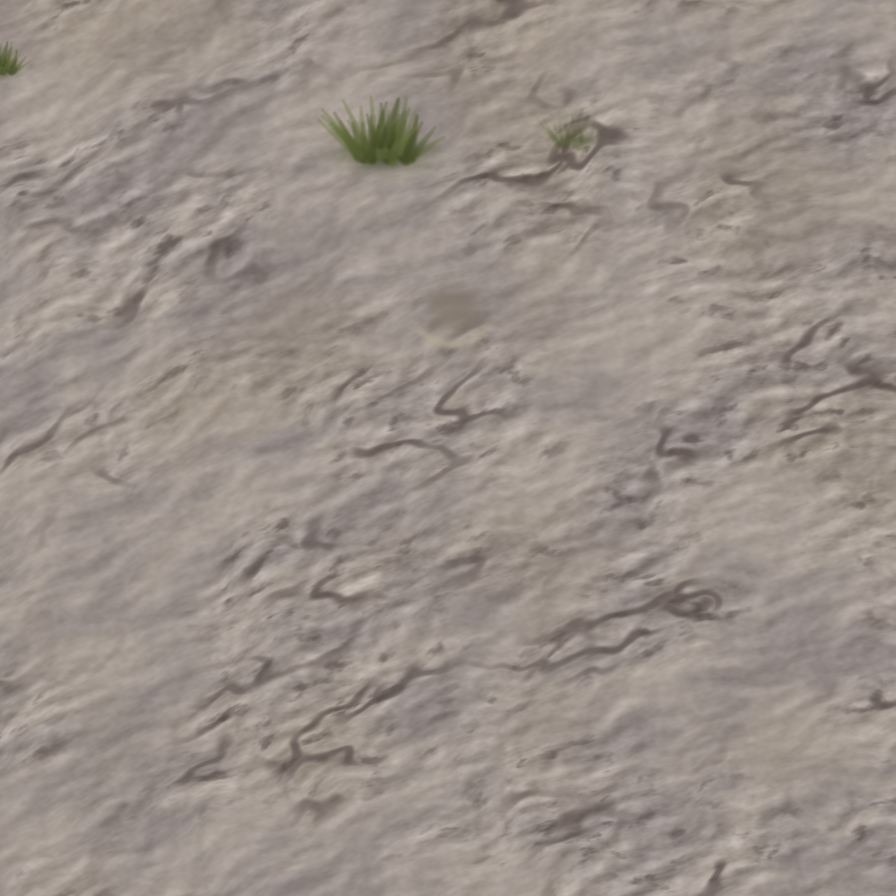
Give the GLSL for this texture, as a Shadertoy shader.

```glsl
#define GRAIN vec2(23.0, 50.0)
#define RELIEF 0.27
#define PIT_DEPTH 0.62
#define CRACK_DEPTH 0.68
#define BLADES 46
#define PALE_SOIL vec3(0.655, 0.615, 0.583)
#define GREY_SOIL vec3(0.570, 0.532, 0.518)
#define TAN_SOIL vec3(0.610, 0.555, 0.490)
#define DARK_SOIL vec3(0.320, 0.275, 0.260)
#define DARK_GRASS vec3(0.200, 0.230, 0.110)
#define LIGHT_GRASS vec3(0.460, 0.500, 0.290)

float hash(vec2 p) {
    p = fract(p * vec2(0.1031, 0.1137));
    p += dot(p, p.yx + 33.33);
    return fract((p.x + p.y) * p.x * 17.3);
}

vec2 gradient(vec2 cell) {
    float angle = 6.2832 * hash(cell + 57.0);
    return vec2(cos(angle), sin(angle));
}

float noise(vec2 p) {
    vec2 i = floor(p), f = p - i;
    vec2 u = f * f * f * (f * (f * 6.0 - 15.0) + 10.0);
    vec2 e = vec2(1.0, 0.0);
    float low = mix(dot(gradient(i), f), dot(gradient(i + e), f - e), u.x);
    float high = mix(dot(gradient(i + e.yx), f - e.yx), dot(gradient(i + 1.0), f - 1.0), u.x);
    return mix(low, high, u.y);
}

float fbm(vec2 p) {
    float sum = 0.0, amplitude = 0.5;
    for (int i = 0; i < 4; i++) {
        sum += amplitude * noise(p);
        p = p * 1.9 + vec2(17.3, 9.1);
        amplitude *= 0.52;
    }
    return sum;
}

// Thin broken lines along the zero contour of a noise field
float cracks(vec2 p, float seed) {
    float contour = abs(noise(p * vec2(8.0, 17.0) + seed) + 0.25 * noise(p * vec2(30.0, 44.0) + seed));
    float segments = smoothstep(0.08, 0.3, noise(p * vec2(7.0, 11.0) + seed * 2.0));
    return segments * (1.0 - smoothstep(0.02, 0.13, contour));
}

// Fan of tapered blades over a soft shadow
vec3 drawTuft(vec3 color, vec2 uv, vec2 root, float size, float opacity) {
    vec2 p = (uv - root) / size;
    if (length(p) > 2.5) return color;
    float shadow = exp(-dot(p * vec2(1.3, 3.2), p * vec2(1.3, 3.2)));
    color = mix(color, DARK_GRASS, 0.75 * shadow * opacity);
    for (int i = 0; i < BLADES; i++) {
        float id = float(i);
        float side = hash(vec2(id, 3.0)) * 2.0 - 1.0;
        float lean = side * 0.5 + hash(vec2(id, 11.0)) - 0.5;
        vec2 base = vec2(side * 0.65, 0.35 * hash(vec2(id, 19.0)) - 0.15);
        vec2 blade = vec2(lean, 0.35 + 0.95 * hash(vec2(id, 27.0)) * (1.0 - 0.5 * abs(side)));
        float t = clamp(dot(p - base, blade) / dot(blade, blade), 0.0, 1.0);
        float width = mix(0.10, 0.04, t);
        float cover = 1.0 - smoothstep(0.2 * width, 1.4 * width, length(p - base - blade * t));
        vec3 green = mix(DARK_GRASS, LIGHT_GRASS, 0.7 * hash(vec2(id, 41.0)) + 0.3 * t);
        color = mix(color, green, cover * opacity * mix(0.75, 0.35, t));
    }
    return color;
}

// Shallow hollow with a pale lower lip
vec3 drawHollow(vec3 color, vec2 uv, vec2 center) {
    vec2 p = (uv - center) / vec2(0.043, 0.036);
    p += 0.25 * vec2(noise(uv * 30.0), noise(uv * 30.0 + 8.0));
    float r = length(p);
    color = mix(color, vec3(0.49, 0.45, 0.40), 0.65 * (1.0 - smoothstep(0.35, 1.0, r)));
    float lip = exp(-pow((r - 1.05) / 0.17, 2.0)) * smoothstep(0.2, 0.9, -p.y);
    return mix(color, vec3(0.70, 0.65, 0.58), 0.7 * lip);
}

void mainImage(out vec4 fragColor, in vec2 fragCoord) {
    vec2 uv = fragCoord / iResolution.xy;

    // Streaks climb to the right and flatten out
    vec2 p = uv + 0.012 * vec2(noise(uv * 11.0), noise(uv * 11.0 + 31.0));
    p.y -= 0.46 * p.x - 0.13 * p.x * p.x;
    vec2 q = p * GRAIN;

    // Broad soil tones
    float tone = fbm(p * vec2(5.0, 10.0) + 4.0) + 0.5 * fbm(q * 0.6 + 60.0);
    vec3 color = mix(GREY_SOIL, PALE_SOIL, smoothstep(-0.28, 0.20, tone));
    float warmth = smoothstep(0.0, 0.35, noise(uv * 4.5 + 12.0) + 0.25 * (uv.x - 0.5));
    color = mix(color, TAN_SOIL, 0.35 * warmth);

    // Side-lit relief, stronger on rough ground
    float field = noise(p * vec2(4.0, 7.0) + 2.0) + 0.5 * noise(p * vec2(10.0, 17.0) + 40.0);
    float rough = smoothstep(-0.25, 0.32, field + 0.15 * (uv.x - uv.y));
    float slope = fbm(q) - fbm(q + vec2(-0.2, 0.45));
    color += RELIEF * slope * mix(0.45, 1.0, rough);

    // Pits and cracks
    float pits = smoothstep(0.08, 0.36, fbm(q * vec2(1.1, 0.95) + 71.0)) * mix(0.12, 1.0, rough);
    color = mix(color, DARK_SOIL, PIT_DEPTH * pits);
    float crack = max(cracks(p, 5.0), cracks(p, 23.0)) * mix(0.15, 1.0, rough);
    color = mix(color, DARK_SOIL, CRACK_DEPTH * crack);

    // Fine dust
    color += 0.022 * noise(uv * vec2(110.0, 140.0));

    color = drawHollow(color, uv, vec2(0.505, 0.655));
    color = drawTuft(color, uv, vec2(0.428, 0.828), 0.055, 1.0);
    color = drawTuft(color, uv, vec2(0.0, 0.922), 0.028, 0.7);
    color = drawTuft(color, uv, vec2(0.64, 0.84), 0.035, 0.18);
    fragColor = vec4(color, 1.0);
}
```
